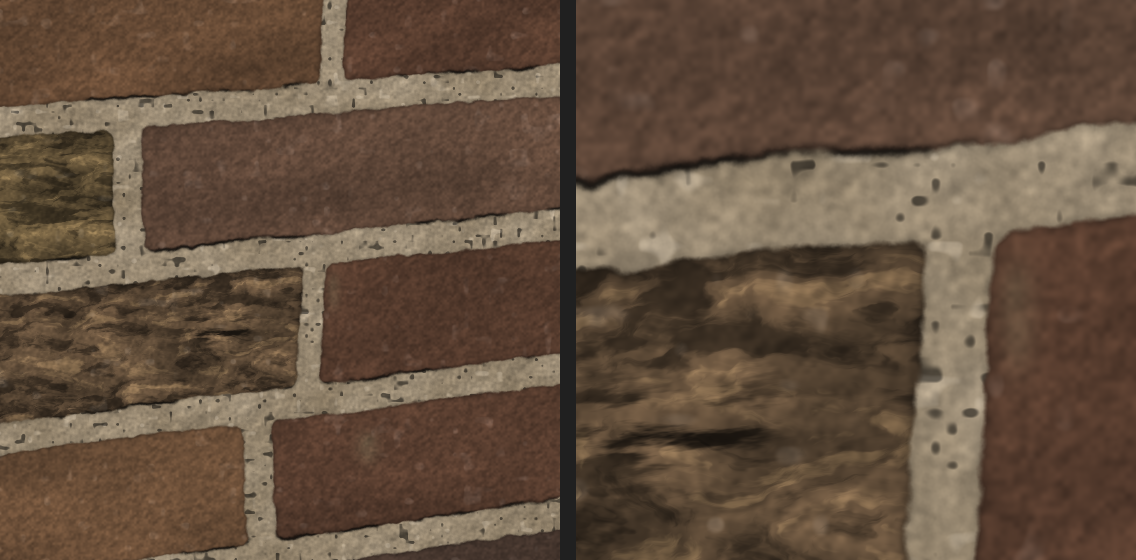
Left: the whole. Right: its middle third, enlarged.
Reproduce this texture procedurally as a Shadertoy shader.

```glsl
// Weathered brick wall seen at a slight angle: tilted courses fan out to the left.
// A warped running bond gives the distance to the mortar; layered noise adds
// brick grain, stained bricks, pitted mortar and dark crevices under each course.

float hash(vec2 p) {
    vec3 q = fract(vec3(p.xyx) * 0.1031);
    q += dot(q, q.yzx + 33.33);
    return fract((q.x + q.y) * q.z);
}

float noise(vec2 p) {
    vec2 i = floor(p), f = fract(p);
    f = f * f * (3.0 - 2.0 * f);
    return mix(mix(hash(i), hash(i + vec2(1, 0)), f.x),
               mix(hash(i + vec2(0, 1)), hash(i + vec2(1, 1)), f.x), f.y);
}

float fbm(vec2 p) {
    float sum = 0.0, amp = 0.5;
    for (int i = 0; i < 5; i++) {
        sum += amp * noise(p);
        p = mat2(1.6, 1.2, -1.2, 1.6) * p + 7.3;
        amp *= 0.5;
    }
    return sum;
}

// Soft elliptical blot
float blot(vec2 p, vec2 center, vec2 size) {
    vec2 q = (p - center) / size;
    return exp(-dot(q, q));
}

// Returns inner distance to the brick edge, and distance to its lower edge;
// cell receives the column and the row, counted downward.
vec2 brickDistance(vec2 p, out vec2 cell) {
    float height = 0.281 - 0.023 * p.x;
    float course = (p.y - 0.221 + 0.078 * p.x) / height;
    float row = floor(course), f = course - row;
    vec4 joints = vec4(0.598, 0.229, 0.555, 0.463);
    vec4 leans = vec4(-0.012, 0.005, -0.014, 0.014);
    int k = int(clamp(row + 1.0, 0.0, 3.0));
    float t = (p.x - joints[k] - leans[k] * (f - 0.5)) / 0.85;
    cell = vec2(floor(t), row);
    float jointHalf = mod(row, 2.0) < 0.5 ? 0.026 : 0.020;
    vec2 edge = vec2(abs(fract(t + 0.5) - 0.5) * 0.85 - jointHalf,
                     min(f, 1.0 - f) * height - 0.0275);
    float d = min(min(edge.x, edge.y), 0.014 - length(max(0.014 - edge, 0.0)));
    return vec2(d, (1.0 - f) * height - 0.0275);
}

vec3 brickColor(vec2 p, vec2 cell, float d) {
    // Base tone: redder and darker on the right, browner on the left
    bool left = cell.x < -0.5;
    vec3 c = left ? vec3(0.395, 0.287, 0.205) : vec3(0.345, 0.240, 0.184);
    if (cell.y == 0.0) c = vec3(0.376, 0.282, 0.225);
    if (cell.y > 2.5) c = vec3(0.29, 0.225, 0.19);
    if (left && cell.y == 2.0) c = vec3(0.425, 0.312, 0.222);

    // Broad stains along the course
    vec2 s = vec2(p.x, p.y + 0.11 * p.x);
    c *= 0.80 + 0.40 * fbm(s * vec2(5, 12) + cell * 9.0);

    // Old mottled bricks: olive crust, flaking streaks and black scars
    if (left && (cell.y == 0.0 || cell.y == 1.0)) {
        float crust = fbm(s * vec2(16, 26) + 4.0);
        vec3 olive = cell.y == 0.0 ? vec3(0.39, 0.335, 0.215) : vec3(0.365, 0.30, 0.225);
        c = mix(c, olive, 0.75) * (0.55 + 0.9 * crust);
        float flake = fbm(s * vec2(22, 60) + 3.0 * crust);
        c += vec3(0.15, 0.125, 0.085) * smoothstep(0.54, 0.74, flake);
        c *= 1.0 - 0.4 * smoothstep(0.48, 0.28, flake);
        float scar = blot(p, vec2(0.39, 0.59), vec2(0.085, 0.035));
        c *= 1.0 - 0.75 * scar * smoothstep(0.42, 0.58, fbm(s * vec2(17, 75) + 20.0));
    }

    // Pale lime marks and rare flecks
    float lime = blot(p, vec2(0.657, 0.80), vec2(0.020, 0.025))
               + 0.8 * blot(p, vec2(0.595, 0.52), vec2(0.011, 0.028));
    c = mix(c, vec3(0.45, 0.39, 0.30), 0.7 * lime * (0.4 + fbm(p * 50.0)));
    c += 0.09 * smoothstep(0.78, 0.92, noise(p * 48.0)) * noise(p * 110.0);

    // Slanted sandy grain, darker toward the rim
    vec2 g = mat2(0.8, 0.6, -0.6, 0.8) * p;
    c *= 0.80 + 0.24 * noise(g * vec2(105, 170)) + 0.16 * noise(p * 240.0);
    return c * (1.0 - 0.16 * exp(-max(d, 0.0) * 160.0));
}

vec3 mortarColor(vec2 p) {
    float relief = fbm(p * 42.0) - fbm(p * 42.0 + vec2(0.12, 0.16));
    vec3 c = mix(vec3(0.51, 0.45, 0.36), vec3(0.635, 0.575, 0.485), fbm(p * 14.0) * 1.3);
    c *= 0.91 + 0.6 * relief + 0.17 * noise(p * 190.0);
    c *= 1.0 - 0.5 * smoothstep(0.79, 0.93, noise(p * 95.0 + 31.0));
    return c + 0.09 * smoothstep(0.80, 0.95, noise(p * 75.0));
}

void mainImage(out vec4 fragColor, in vec2 fragCoord) {
    vec2 p = fragCoord / iResolution.xy;
    p.y = 1.0 - p.y;

    // Ragged brick outlines from coarse and fine warping
    vec2 warp = 0.014 * (vec2(fbm(p * 11.0), fbm(p * 11.0 + 40.0)) - 0.48)
              + 0.009 * (vec2(fbm(p * 55.0), fbm(p * 55.0 + 70.0)) - 0.48);
    vec2 cell;
    vec2 dist = brickDistance(p + warp, cell);

    float soft = max(0.0022, 1.0 / iResolution.y);
    vec3 color = mix(mortarColor(p), brickColor(p, cell, dist.x),
                     smoothstep(-soft, soft, dist.x));

    // Broken crevice under each brick, and a faint contact line elsewhere
    float line = exp(-pow(dist.x / 0.0032, 2.0));
    float under = smoothstep(0.02, 0.0, abs(dist.y)) * smoothstep(0.42, 0.62, fbm(p * 17.0 + 5.0));
    color *= 1.0 - line * (0.12 + 0.62 * under);

    fragColor = vec4(color, 1.0);
}
```
